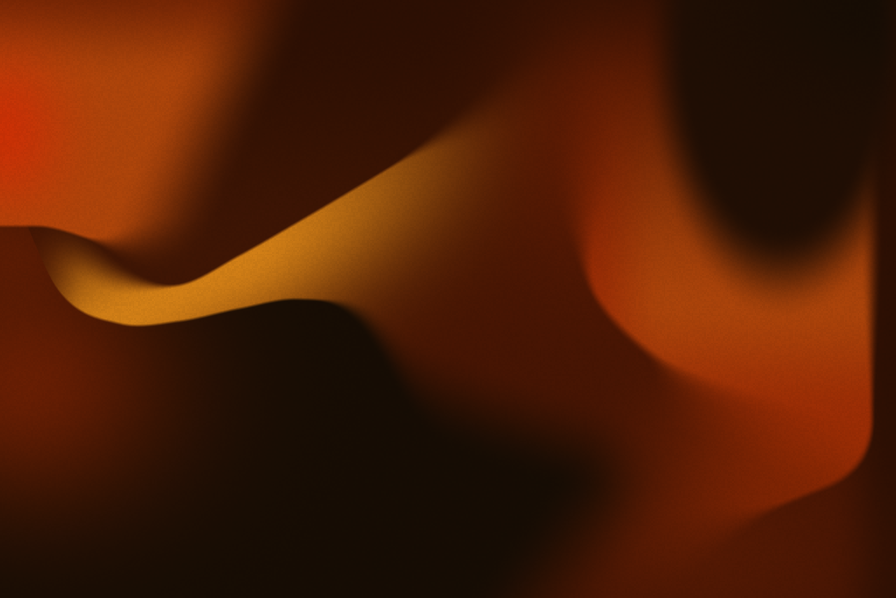
A WebGL 2 fragment shader for this background:

```glsl
#version 300 es
precision highp float;

uniform vec2 u_resolution;
out vec4 fragColor;

const vec3 UMBER  = vec3(0.20, 0.068, 0.012);
const vec3 SOOT   = vec3(0.085, 0.048, 0.015);
const vec3 SHADOW = vec3(0.125, 0.055, 0.015);
const vec3 MAROON = vec3(0.27, 0.080, 0.010);
const vec3 EMBER  = vec3(0.40, 0.115, 0.010);
const vec3 RED    = vec3(0.61, 0.175, 0.018);
const vec3 ORANGE = vec3(0.68, 0.270, 0.040);
const vec3 GOLD   = vec3(0.81, 0.490, 0.085);

// Knot heights of the two ribbon edges, spaced 0.1 apart along x
const float RIBBON_TOP[12] = float[12](0.623, 0.600, 0.535, 0.523, 0.572, 0.629,
                                       0.688, 0.748, 0.805, 0.863, 0.912, 0.950);
const float RIBBON_LOW[12] = float[12](0.707, 0.512, 0.459, 0.463, 0.484, 0.500,
                                       0.477, 0.365, 0.316, 0.283, 0.248, 0.200);
// Knot x positions of the right fold, spaced 0.1 apart from the top down
const float FOLD_LEFT[12] = float[12](0.99, 0.99, 0.985, 0.977, 0.975, 1.00,
                                      1.10, 1.26, 1.45, 1.64, 1.83, 2.02);

// Catmull-Rom interpolation through evenly spaced knots
float spline(float x, float k[12]) {
    float t = clamp(x * 10.0, 0.0, 10.999);
    int i = int(t);
    float f = fract(t);
    float a = k[max(i - 1, 0)], b = k[i], c = k[i + 1], d = k[min(i + 2, 11)];
    return b + 0.5 * f * (c - a + f * (2.0 * a - 5.0 * b + 4.0 * c - d
           + f * (3.0 * (b - c) + d - a)));
}

float edge(float dist, float softness) {
    return smoothstep(-softness, softness, dist);
}

float glow(vec2 p, vec2 center, vec2 radius) {
    vec2 q = (p - center) / radius;
    return exp(-dot(q, q));
}

float smoothMin(float a, float b, float k) {
    float h = max(k - abs(a - b), 0.0) / k;
    return min(a, b) - 0.25 * h * h * k;
}

float hash(vec2 p) {
    vec3 q = fract(p.xyx * 0.1031);
    q += dot(q, q.yzx + 33.33);
    return fract((q.x + q.y) * q.z);
}

// Golden ribbon over the maroon body
vec3 ribbon(vec3 col, vec2 p) {
    float softness = 0.004 + 0.045 * (1.0 - smoothstep(0.12, 0.30, p.x))
                   + 0.09 * smoothstep(0.65, 0.95, p.x);
    float body = edge(p.y - 0.0 < 0.0 ? 1.0 : spline(p.x, RIBBON_TOP) - p.y, softness);
    col = mix(col, MAROON, body);
    float axis = (p.y - 0.482 - 0.5 * (p.x - 0.234)) / 1.12;
    float shine = exp(-axis * axis / 0.02) * smoothstep(0.03, 0.15, p.x)
                * (1.0 - smoothstep(0.40, 0.97, p.x));
    return mix(col, GOLD, body * shine);
}

// Dark hollow beneath the ribbon, with the red glow at its left
vec3 hollow(vec3 col, vec2 p) {
    float softness = 0.0035 + 0.085 * smoothstep(0.53, 0.76, p.x);
    float below = edge(spline(p.x, RIBBON_LOW) - p.y, softness);
    float side = edge(0.90 + 0.75 * p.y - p.x, 0.13);
    vec3 inner = mix(SOOT, EMBER, glow(p, vec2(0.04, 0.36), vec2(0.25, 0.21)));
    inner = mix(inner, EMBER, 0.75 * glow(p, vec2(0.0, 0.58), vec2(0.18, 0.13)));
    return mix(col, inner, below * side);
}

// Curled orange fold and its rim at the right
vec3 rightFold(vec3 col, vec2 p) {
    float rim = (p.y - 0.172 - 0.4 * (p.x - 1.348)) / 1.077;
    float rimSoft = 0.007 + 0.08 * (1.0 - smoothstep(1.08, 1.32, p.x))
                  + 0.012 * smoothstep(0.3, 0.6, p.y);
    float inside = edge(smoothMin(rim, 1.459 - p.x, 0.08), rimSoft);
    float low = 1.0 - smoothstep(0.22, 0.46, p.y);
    col = mix(col, vec3(0.49, 0.14, 0.01), inside * low * smoothstep(0.98, 1.34, p.x));

    float depth = 1.0 - p.y;
    float slope = 1.0 + 1.3 * smoothstep(0.45, 0.65, depth);
    float leftSoft = 0.008 + 0.055 * (1.0 - smoothstep(0.25, 0.50, depth))
                   + 0.07 * smoothstep(0.59, 0.72, depth);
    float face = edge((p.x - spline(depth, FOLD_LEFT)) / slope, leftSoft);
    vec3 tint = mix(ORANGE, RED, smoothstep(0.50, 0.70, depth));
    tint = mix(RED, tint, smoothstep(0.98, 1.12, p.x));
    return mix(col, tint, 0.95 * inside * face * smoothstep(0.04, 0.53, depth));
}

// Warm sheet in the upper left corner
vec3 cornerSheet(vec3 col, vec2 p) {
    float lower = 0.622 - 0.03 * smoothstep(0.06, 0.20, p.x);
    float bottom = edge(p.y - lower, 0.004 + 0.05 * smoothstep(0.14, 0.27, p.x));
    float side = edge(0.264 + 0.45 * (p.y - 0.61) - p.x, 0.095);
    vec3 tint = mix(ORANGE, EMBER, 0.85 * smoothstep(0.86, 1.03, p.y));
    tint = mix(tint, vec3(0.80, 0.19, 0.02), glow(p, vec2(0.0, 0.78), vec2(0.11, 0.13)));
    return mix(col, tint, bottom * side * 0.97);
}

void main() {
    vec2 p = gl_FragCoord.xy / u_resolution * vec2(1.5, 1.0);

    vec3 col = mix(UMBER * 1.2, UMBER * 0.85, smoothstep(0.55, 1.0, p.y));
    col = ribbon(col, p);
    col = mix(col, EMBER, 0.65 * glow(p, vec2(1.00, 0.77), vec2(0.15, 0.22)));
    col = mix(col, UMBER * 0.85, smoothstep(1.38, 1.49, p.x));
    col = mix(col, vec3(0.32, 0.095, 0.01), glow(p, vec2(1.17, 0.08), vec2(0.23, 0.13)));
    col = hollow(col, p);
    col = rightFold(col, p);

    // Soft shade in the upper right
    float oval = length((p - vec2(1.309, 0.922)) / vec2(0.205, 0.40));
    vec3 shade = mix(SHADOW, SOOT, glow(p, vec2(1.5, 1.0), vec2(0.25, 0.15)));
    col = mix(col, shade, 1.0 - smoothstep(0.76, 1.16, oval));

    col = cornerSheet(col, p);

    // Fine film grain
    col *= 1.0 + 0.05 * (hash(floor(p * 342.0)) - 0.5);
    fragColor = vec4(col, 1.0);
}
```
